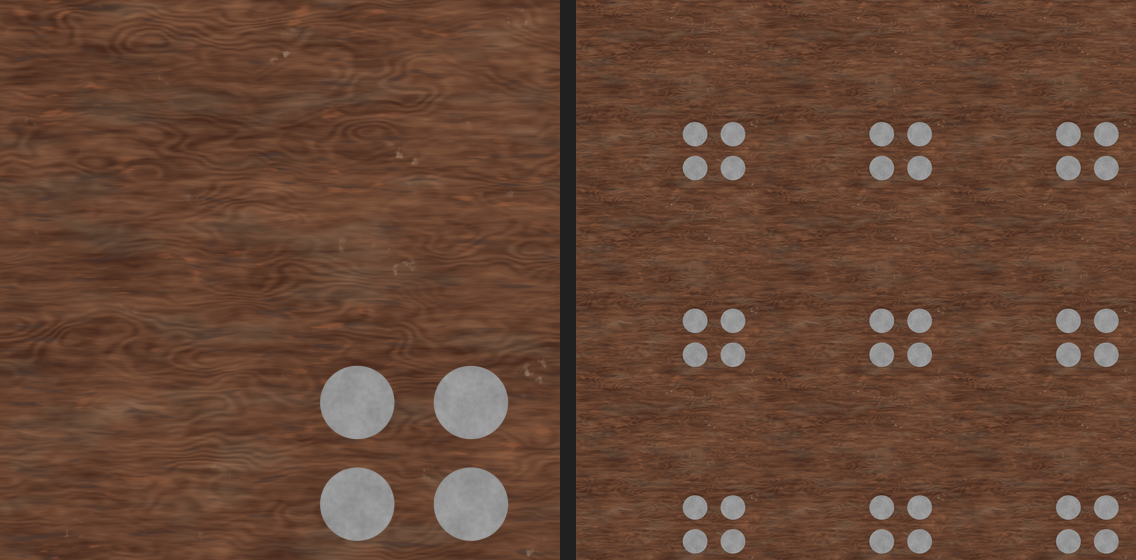
Left, the tile; right, the same tile 3 across and 3 down.
Give the GLSL for this texture, as a WebGL 1 fragment shader.

```glsl
precision highp float;
uniform vec2 u_resolution;

#define RING_COUNT 44.0
#define RING_WARP 5.5
#define RING_CONTRAST 0.17
#define STREAK_CONTRAST 0.42
#define TONE_CONTRAST 0.36
#define FLECK_STRENGTH 0.55
#define DISC_CENTER vec2(0.7395, 0.1905)
#define DISC_OFFSET vec2(0.1015, 0.0908)
#define DISC_RADIUS vec2(0.0664, 0.0655)

const float TAU = 6.2831853;
const vec3 DARK_WOOD = vec3(0.285, 0.168, 0.118);
const vec3 LIGHT_WOOD = vec3(0.505, 0.340, 0.243);
const vec3 GREY_WOOD = vec3(0.415, 0.315, 0.245);
const vec3 ORANGE_FLECK = vec3(0.610, 0.365, 0.235);
const vec3 SLATE_STREAK = vec3(0.270, 0.205, 0.185);
const vec3 PALE_SPECK = vec3(0.620, 0.530, 0.440);
const vec3 CONCRETE = vec3(0.583);

float hash(vec2 p) {
  vec3 q = fract(p.xyx * 0.1031);
  q += dot(q, q.yzx + 33.33);
  return fract((q.x + q.y) * q.z);
}

// Contribution of one lattice corner, wrapped to the period
float corner(vec2 cell, vec2 offset, vec2 period, float seed) {
  vec2 wrapped = floor(mod(cell + 0.5, period));
  float angle = TAU * hash(wrapped + seed * vec2(17.3, 41.7));
  return dot(vec2(cos(angle), sin(angle)), offset);
}

// Tiling gradient noise with a whole number of cells per axis
float noise(vec2 uv, vec2 cells, float seed) {
  vec2 p = uv * cells;
  vec2 i = floor(p);
  vec2 f = p - i;
  vec2 w = f * f * f * (f * (f * 6.0 - 15.0) + 10.0);
  vec2 e = vec2(1.0, 0.0);
  float low = mix(corner(i, f, cells, seed),
                  corner(i + e.xy, f - e.xy, cells, seed), w.x);
  float high = mix(corner(i + e.yx, f - e.yx, cells, seed),
                   corner(i + e.xx, f - e.xx, cells, seed), w.x);
  return mix(low, high, w.y);
}

float fbm(vec2 uv, vec2 cells, float seed) {
  float sum = 0.0;
  float gain = 1.0;
  for (int octave = 0; octave < 3; octave++) {
    sum += gain * noise(uv, cells, seed);
    cells *= 2.0;
    gain *= 0.55;
    seed += 1.0;
  }
  return sum;
}

// Growth rings cut lengthwise: warped bands that close into loops
float growthRings(vec2 uv) {
  float warp = RING_WARP * fbm(uv, vec2(3.0, 8.0), 1.0)
             + 0.55 * noise(uv, vec2(26.0, 36.0), 5.0);
  float bands = sin(TAU * (uv.y * RING_COUNT + warp));
  float visible = smoothstep(-0.35, 0.4, noise(uv, vec2(4.0, 9.0), 6.0));
  return bands * mix(0.25, 1.0, visible);
}

vec3 wood(vec2 uv) {
  vec2 bent = uv + vec2(0.0, 0.010 * fbm(uv, vec2(5.0, 7.0), 8.0));
  float streaks = fbm(bent, vec2(7.0, 68.0), 12.0);
  float fibres = noise(bent, vec2(44.0, 230.0), 16.0);
  float mottle = fbm(bent, vec2(11.0, 30.0), 18.0);
  float broad = fbm(uv, vec2(2.0, 7.0), 22.0);

  float tone = 0.48 + RING_CONTRAST * growthRings(uv)
             + STREAK_CONTRAST * streaks + 0.16 * fibres
             + 0.24 * mottle + TONE_CONTRAST * broad;
  vec3 color = mix(DARK_WOOD, LIGHT_WOOD, clamp(tone, 0.0, 1.15));

  // Faded grey-brown patches
  float faded = smoothstep(0.0, 0.55, fbm(bent, vec2(4.0, 13.0), 26.0));
  color = mix(color, GREY_WOOD * (0.75 + 0.5 * tone), 0.65 * faded);

  // Thin slate streaks and warm flecks
  float slate = smoothstep(0.28, 0.7, fbm(bent, vec2(9.0, 58.0), 30.0));
  color = mix(color, SLATE_STREAK, 0.6 * slate);
  float cluster = smoothstep(-0.1, 0.35, noise(uv, vec2(4.0, 11.0), 34.0));
  float fleck = smoothstep(0.22, 0.7, fbm(bent, vec2(16.0, 66.0), 36.0));
  color = mix(color, ORANGE_FLECK, FLECK_STRENGTH * fleck * cluster);

  // Rare pale specks
  float rare = smoothstep(0.28, 0.5, noise(uv, vec2(9.0, 10.0), 40.0));
  float speck = smoothstep(0.2, 0.65, fbm(uv, vec2(40.0, 44.0), 42.0));
  return mix(color, PALE_SPECK, 0.7 * rare * speck);
}

vec3 concrete(vec2 uv) {
  float clouds = fbm(uv, vec2(18.0), 50.0);
  float grit = fbm(uv, vec2(90.0), 54.0);
  return CONCRETE + 0.055 * clouds + 0.035 * grit;
}

void main() {
  vec2 uv = gl_FragCoord.xy / u_resolution;

  // Four discs by mirroring about their common center
  vec2 fromDisc = abs(uv - DISC_CENTER) - DISC_OFFSET;
  float edge = (length(fromDisc / DISC_RADIUS) - 1.0) * DISC_RADIUS.x;
  float pixel = 1.0 / min(u_resolution.x, u_resolution.y);
  float disc = 1.0 - smoothstep(-0.75 * pixel, 0.75 * pixel, edge);

  gl_FragColor = vec4(mix(wood(uv), concrete(uv), disc), 1.0);
}
```
